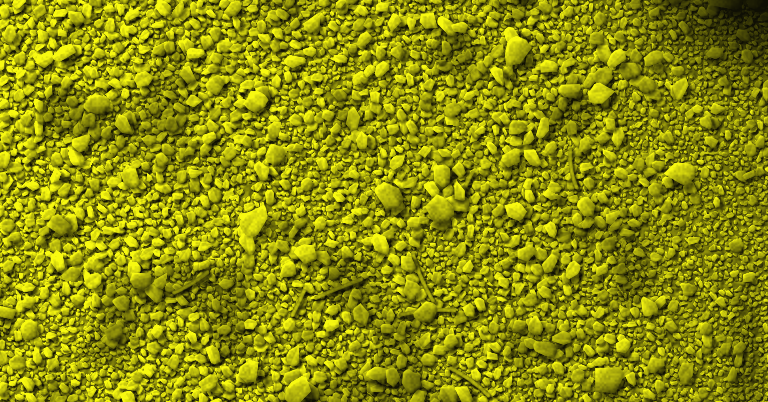
Write a WebGL 1 fragment shader that draws this texture.

```glsl
precision highp float;
// Sunlit yellow gravel: angular stones of five sizes scattered over rough soil.
// Each layer fills a jittered grid with faceted, shaded stones and their shadows;
// a few twigs lie between, and broad light fades to fine dark sand at the right.

uniform vec2 u_resolution;

#define LIGHT_DIR vec2(-0.6, 0.8)
#define CRUMB_SIZE 0.0125
#define PEBBLE_SIZE 0.019
#define GRAVEL_SIZE 0.029
#define ROCK_SIZE 0.042
#define BOULDER_SIZE 0.066
#define STONE_TONE 0.76
#define SOIL_TONE 0.50
#define SHADOW 0.55
#define ROUGHNESS 0.16
#define TWIGS 8
#define TAU 6.2831853

vec2 hash2(vec2 p) {
  vec3 h = fract(p.xyx * vec3(0.1031, 0.1030, 0.0973));
  h += dot(h, h.yzx + 33.33);
  return fract((h.xx + h.yz) * h.zy);
}

float noise(vec2 p) {
  vec2 i = floor(p), f = fract(p);
  f = f * f * (3.0 - 2.0 * f);
  vec2 e = vec2(1.0, 0.0);
  return mix(mix(hash2(i).x, hash2(i + e).x, f.x),
             mix(hash2(i + e.yx).x, hash2(i + e.xx).x, f.x), f.y);
}

vec2 rotate(vec2 p, float a) {
  float c = cos(a), s = sin(a);
  return vec2(c * p.x + s * p.y, c * p.y - s * p.x);
}

// Irregular polygon of about unit radius, negative inside.
float stoneOutline(vec2 q, vec2 seed) {
  float d = length(q) - 1.0;
  for (int k = 0; k < 6; k++) {
    vec2 h = hash2(seed + float(k) * 7.3);
    float a = (float(k) + 0.8 * h.x) * TAU / 6.0;
    d = max(d, dot(q, vec2(cos(a), sin(a))) - mix(0.6, 0.97, h.y));
  }
  return d;
}

// Draws one layer of stones with soft shadows over the given tone.
void addStones(inout float tone, vec2 p, float size, float density, float layer) {
  vec2 g = p / size;
  vec2 home = floor(g);
  float pixel = 1.0 / (u_resolution.y * size);
  for (int j = -1; j <= 1; j++) {
    for (int i = -1; i <= 1; i++) {
      vec2 id = home + vec2(float(i), float(j));
      vec2 seed = id + layer * 37.0 + 50.0;
      vec2 kind = hash2(seed);
      if (kind.x > density) continue;
      vec2 spot = hash2(seed + 171.3);
      vec2 look = hash2(seed + 313.7);
      float radius = mix(0.42, 0.64, kind.y);
      vec2 w = (g - id - 0.5 - 0.75 * (spot - 0.5)) / radius;
      if (dot(w, w) > 3.2) continue;

      float shadow = 1.0 - smoothstep(0.65, 1.2, length(w + LIGHT_DIR * 0.38));
      tone *= 1.0 - SHADOW * shadow;

      vec2 q = rotate(w, look.x * TAU) * vec2(0.85, mix(0.95, 1.4, look.y));
      float d = stoneOutline(q, seed);
      float blur = 0.6 * pixel / radius;
      float rim = smoothstep(-0.45, 0.0, d);
      float facing = dot(w, LIGHT_DIR);
      float ridge = smoothstep(-0.12, 0.12, q.y + 0.5 * (spot.x - 0.5));
      float face = STONE_TONE + 0.26 * (look.y - 0.5) + 0.11 * (ridge - 0.5)
                 + facing * (0.08 + 0.30 * rim);
      tone = mix(tone, face, 1.0 - smoothstep(-blur, blur, d));
    }
  }
}

// Distance to a bent twig lying along x.
float twigDistance(vec2 w, float halfLength, float bend) {
  w.y += bend * w.x * w.x;
  return length(vec2(max(abs(w.x) - halfLength, 0.0), w.y)) - 0.0048;
}

void addTwigs(inout float tone, vec2 p, float aspect) {
  float blur = 0.8 / u_resolution.y;
  for (int i = 0; i < TWIGS; i++) {
    vec2 spot = hash2(vec2(float(i) * 3.0 + 2.0, 19.0));
    vec2 form = hash2(vec2(float(i) * 5.0 + 1.0, 83.0));
    vec2 offset = p - spot * vec2(aspect * 0.8, 1.0);
    float reach = mix(0.03, 0.07, form.y);
    float bend = 6.0 * (spot.x - 0.5);
    vec2 w = rotate(offset, form.x * TAU);
    vec2 behind = rotate(offset + LIGHT_DIR * 0.008, form.x * TAU);
    float shadow = 1.0 - smoothstep(-0.002, 0.006, twigDistance(behind, reach, bend));
    float d = twigDistance(w, reach, bend);
    tone *= 1.0 - 0.6 * shadow;
    tone = mix(tone, 0.58 - 24.0 * d, 1.0 - smoothstep(-blur, blur, d));
  }
}

void main() {
  vec2 uv = gl_FragCoord.xy / u_resolution, p = gl_FragCoord.xy / u_resolution.y;
  float patches = noise(p * 5.5 + 3.0);
  float sand = smoothstep(0.70, 0.98, uv.x + 0.16 * (patches - 0.5));
  float cover = (1.0 - 0.78 * sand) * mix(0.6, 1.15, patches);
  // Rough soil, lit by the slope of its noise
  float slope = noise(p * 105.0) - noise((p + LIGHT_DIR * 0.006) * 105.0);
  float tone = SOIL_TONE + 0.35 * slope;
  // Stones from fine to coarse
  addStones(tone, p, CRUMB_SIZE, 0.85, 1.0);
  addStones(tone, p, PEBBLE_SIZE, 0.85 * cover, 2.0);
  addStones(tone, p, GRAVEL_SIZE, 0.62 * cover, 3.0);
  addTwigs(tone, p, u_resolution.x / u_resolution.y);
  addStones(tone, p, ROCK_SIZE, 0.16 * cover, 4.0);
  addStones(tone, p, BOULDER_SIZE, 0.045 * cover, 5.0);
  tone += ROUGHNESS * (noise(p * 190.0 + 11.0) - 0.5);
  // Broad light: bright left, dim right, dark upper right corner and hollows
  float light = mix(1.12, 0.88, uv.x);
  float corner = length((uv - vec2(1.02, 1.04)) * vec2(1.0, 0.75));
  light *= mix(0.22, 1.0, smoothstep(0.04, 0.26, corner));
  light *= mix(0.72, 1.0, smoothstep(0.12, 0.38, noise(p * 7.0 + 21.0)));
  tone = clamp(tone * light, 0.06, 0.97);
  gl_FragColor = vec4(tone, tone * 1.005, 0.012 + 0.055 * tone, 1.0);
}
```
